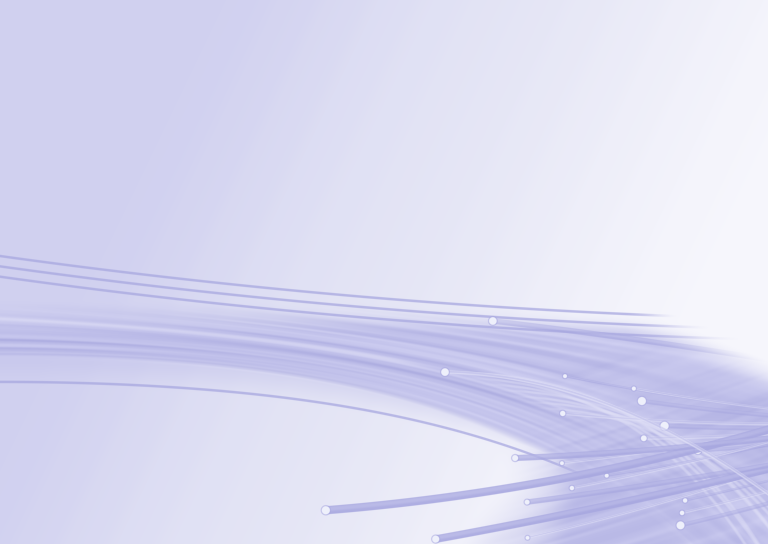
Reproduce this background procedurally as a WebGL 1 fragment shader.

```glsl
precision highp float;
// Pale lavender diagonal gradient crossed by a sweeping bundle of glowing optical fibres.
uniform vec2 u_resolution;

// Colours
const vec3 LAVENDER = vec3(0.815, 0.815, 0.938);
const vec3 MIST = vec3(0.885, 0.888, 0.957);
const vec3 WHITE = vec3(0.965, 0.965, 0.988);
const vec3 FILL = vec3(0.735, 0.735, 0.910);
const vec3 INK = vec3(0.655, 0.655, 0.875);
const vec3 SHINE = vec3(0.875, 0.875, 0.965);
const vec3 TIP = vec3(0.935, 0.940, 0.985);

// Layout, in canvas heights, with y running downwards
const float LEAN = 0.48;          // slant of the background bands
const float BANDS = 11.0;         // bands per canvas height
const float LINE_WIDTH = 0.0023;  // half width of the loose strands
const float LINE_GAP = 0.019;     // spacing of the upper loose strands
const int LOOSE = 3;
const int ARCS = 7;
const int SPRAY = 14;

float pixel;

float hash(vec2 p) {
  return fract(sin(dot(p, vec2(127.1, 311.7))) * 43758.5453);
}

float noise(vec2 p) {
  vec2 i = floor(p), f = fract(p);
  f = f * f * (3.0 - 2.0 * f);
  return mix(mix(hash(i), hash(i + vec2(1.0, 0.0)), f.x),
             mix(hash(i + vec2(0.0, 1.0)), hash(i + vec2(1.0, 1.0)), f.x), f.y);
}

float stroke(float dist, float halfWidth) {
  return 1.0 - smoothstep(halfWidth - pixel, halfWidth + pixel, abs(dist));
}

// Fine strands: noise stretched along the bundle
float strands(float across, float along) {
  return 0.55 * noise(vec2(across * 22.0, along * 1.3))
       + 0.45 * noise(vec2(across * 47.0 + 9.0, along * 2.0)) - 0.5;
}

vec3 background(vec2 p) {
  float t = p.x + LEAN * p.y;
  float stepped = (floor(t * BANDS) + smoothstep(0.3, 0.7, fract(t * BANDS))) / BANDS;
  t = mix(t, stepped, 0.5);
  vec3 col = mix(LAVENDER, MIST, smoothstep(0.36, 0.92, t));
  return mix(col, WHITE, smoothstep(0.80, 1.62, t));
}

// A fibre runs right from its tip along a parabola (slope, bend)
void fibre(inout vec3 col, vec2 p, vec2 tip, vec2 curve, float halfWidth,
           vec3 tint, float strength, float tipSize) {
  float dx = p.x - tip.x;
  float slope = curve.x + 2.0 * curve.y * dx;
  float dist = (p.y - tip.y - dx * (curve.x + curve.y * dx)) / sqrt(1.0 + slope * slope);
  float body = stroke(dist, halfWidth) * smoothstep(-pixel, pixel, dx);
  float rim = smoothstep(0.1, 0.9, abs(dist + halfWidth * 0.3) / halfWidth);
  col = mix(col, mix(mix(tint, FILL, 0.65), tint, rim), body * strength);
  float r = length(p - tip);
  col = mix(col, INK, 0.6 * stroke(r, tipSize + 0.0015));
  col = mix(col, TIP, stroke(r, tipSize - 0.0005));
}

void main() {
  pixel = 0.8 / u_resolution.y;
  vec2 p = gl_FragCoord.xy / u_resolution.y;
  p.y = 1.0 - p.y;
  float x = p.x, x2 = x * x;
  vec3 col = background(p);

  // Edges of the bundle and the position across it
  float top = 0.4706 + 0.1395 * x - 0.0407 * x2;
  float bottom = 0.651 + 0.1037 * x2 + 0.0708 * x2 * x2;
  float outer = 0.702 + 0.0926 * x2 + 0.0494 * x2 * x2;
  float across = (p.y - top) / (bottom - top);

  // Soft body: bundle, surrounding halo and the burst on the right
  float upper = smoothstep(-0.005, 0.055, p.y - top);
  float corner = smoothstep(-0.02, 0.05, p.y - 0.57 - 0.42 * max(x - 1.15, 0.0));
  float bundle = upper * (1.0 - smoothstep(-0.01, 0.018, p.y - bottom));
  float halo = upper * (1.0 - smoothstep(-0.055, 0.012, p.y - outer));
  float wisps = 0.08 * (noise(p * 9.0) - 0.5);
  float burst = smoothstep(0.90, 1.12, x + 0.5 * (p.y - 0.84) + wisps)
              * smoothstep(0.60, 0.72, p.y);
  burst *= 1.0 - 0.45 * smoothstep(0.25, 0.0, length(p - vec2(1.43, 1.0)));
  float body = max(max(bundle, 0.45 * halo), burst) * corner;
  col = mix(col, FILL, 0.93 * body);

  // Fine strands in the bundle, crossed by a second family in the burst
  float grain = strands(across, x) * bundle;
  float rising = strands((p.y + 0.08 * x + 0.10 * x2) * 3.2, x + 5.0);
  grain = mix(grain, 0.5 * grain + 0.6 * rising, burst);
  col += grain * corner * vec3(0.17, 0.17, 0.085);
  float streak = exp(-pow((across - 0.64) / 0.022, 2.0)) * smoothstep(0.82, 0.70, x);
  col = mix(col, SHINE, 0.6 * streak);

  // Loose strands above and below
  for (int i = 0; i < LOOSE; i++) {
    float n = float(i);
    float line = stroke(p.y - top - LINE_GAP * n, LINE_WIDTH);
    col = mix(col, INK, 0.75 * line * smoothstep(1.25 + 0.06 * n, 1.15, x));
  }
  col = mix(col, INK, 0.75 * stroke(p.y - outer, LINE_WIDTH) * smoothstep(1.12, 1.0, x));

  // Bright arcs falling through the burst
  for (int i = 0; i < ARCS; i++) {
    float n = float(i);
    float dx = max(x - 0.82 - 0.025 * n, 0.0);
    float bend = 0.55 + 0.3 * hash(vec2(n, 3.0));
    float dist = p.y - 0.684 - 0.011 * n - bend * dx * dx - 1.2 * pow(dx, 4.0);
    dist /= 1.0 + 2.0 * bend * dx + 4.8 * dx * dx * dx;
    col = mix(col, SHINE, 0.5 * stroke(dist, 0.0018) * smoothstep(0.0, 0.1, dx) * body);
  }

  // Scattered fibres of the burst
  for (int i = 0; i < SPRAY; i++) {
    float n = float(i);
    vec2 tip = vec2(mix(0.95, 1.31, hash(vec2(n, 1.0))), 0.68 + 0.32 * (n + 0.5) / float(SPRAY));
    vec2 curve = vec2(0.22 - 0.45 * smoothstep(0.66, 0.95, tip.y), -0.12);
    float size = mix(0.004, 0.0085, pow(hash(vec2(n, 2.0)), 2.0));
    fibre(col, p, tip, curve, 0.5 * size, mix(INK, SHINE, mod(n, 2.0)), 0.55, size);
  }

  // Leading fibres
  fibre(col, p, vec2(0.599, 0.938), vec2(-0.079, -0.127), 0.0075, INK, 0.9, 0.0080);
  fibre(col, p, vec2(0.801, 0.991), vec2(-0.180, -0.050), 0.0070, INK, 0.9, 0.0070);
  fibre(col, p, vec2(0.947, 0.842), vec2(-0.040, -0.080), 0.0055, INK, 0.8, 0.0060);
  fibre(col, p, vec2(0.969, 0.923), vec2(-0.130, -0.050), 0.0050, INK, 0.7, 0.0050);
  fibre(col, p, vec2(0.906, 0.590), vec2(0.120, 0.040), 0.0050, INK, 0.7 * corner, 0.0075);
  fibre(col, p, vec2(0.818, 0.684), vec2(0.020, 0.600), 0.0030, SHINE, 0.7, 0.0075);

  gl_FragColor = vec4(clamp(col, 0.0, 1.0), 1.0);
}
```
